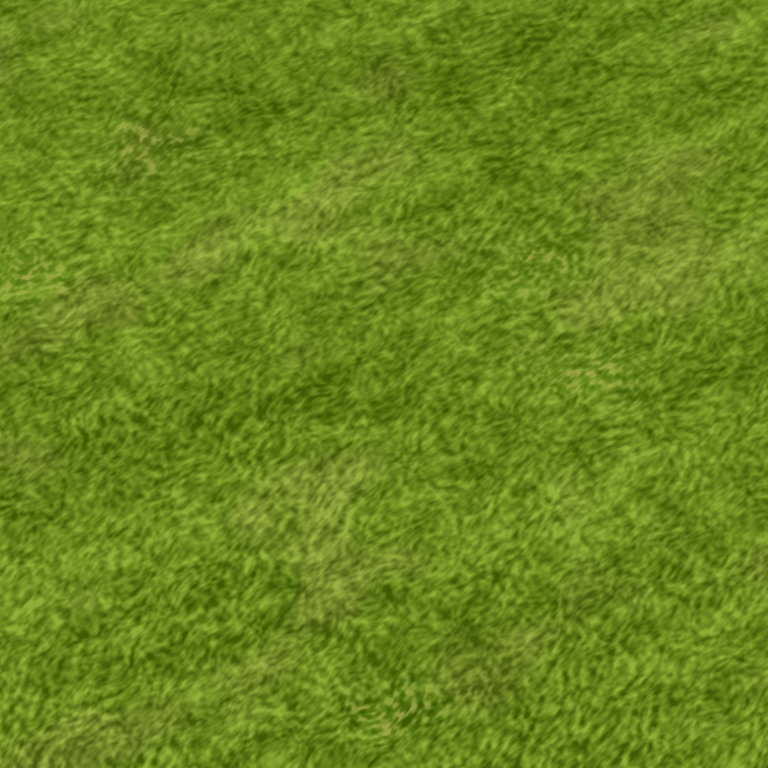
This texture is drawn by a WebGL 1 fragment shader. Its source:

```glsl
precision highp float;

uniform vec2 u_resolution;

float hash(vec2 p) {
  return fract(sin(dot(p, vec2(127.1, 311.7))) * 43758.5453);
}

vec2 direction(float angle) {
  return vec2(cos(angle), sin(angle));
}

float cornerSlope(vec2 cell, vec2 offset) {
  return dot(direction(6.2832 * hash(cell)), offset);
}

// Gradient noise, centred on zero
float noise(vec2 p) {
  vec2 i = floor(p), f = fract(p);
  vec2 u = f * f * f * (f * (f * 6.0 - 15.0) + 10.0);
  vec2 e = vec2(1.0, 0.0);
  float low = mix(cornerSlope(i, f), cornerSlope(i + e, f - e), u.x);
  float high = mix(cornerSlope(i + e.yx, f - e.yx), cornerSlope(i + 1.0, f - 1.0), u.x);
  return mix(low, high, u.y);
}

// Noise stretched along an angle; frequency is (along, across)
float strokes(vec2 p, float angle, vec2 frequency) {
  vec2 d = direction(angle);
  vec2 q = vec2(dot(p, d), dot(p, vec2(-d.y, d.x)));
  return noise(q * frequency + angle * 37.0);
}

void main() {
  vec2 uv = gl_FragCoord.xy / min(u_resolution.x, u_resolution.y);

  // Lawn receding towards the top, with slightly bent blades
  vec2 ground = vec2(uv.x, uv.y + 0.16 * uv.y * uv.y);
  vec2 bend = vec2(noise(ground * 19.0), noise(ground * 19.0 + 41.0));
  vec2 p = ground + 0.009 * bend;

  // Blades lie flatter far away and stand steeper nearby
  float steepness = smoothstep(-0.3, 0.3, noise(ground * 7.0 + 9.0) + 0.35 * (0.55 - uv.y));
  float flatBlades = strokes(p, 0.42, vec2(52.0, 108.0));
  float steepBlades = strokes(p, 1.05, vec2(56.0, 112.0));
  float crossBlades = strokes(p, 2.2, vec2(64.0, 100.0));
  float fineBlades = strokes(p, 0.75, vec2(110.0, 190.0));
  float blades = 3.2 * mix(flatBlades, steepBlades, steepness)
               + 1.3 * crossBlades + 1.7 * fineBlades;
  blades *= mix(1.1, 0.75, uv.y);

  // Tufts and long slanting bands
  float tufts = strokes(p, 0.5, vec2(16.0, 29.0));
  float bands = strokes(ground, 0.35, vec2(2.6, 7.0));
  float tone = blades + 1.6 * tufts + 1.3 * bands;
  tone = clamp(tone, -2.3, 2.2);

  vec3 color = vec3(0.402, 0.528, 0.112) + tone * vec3(0.070, 0.074, 0.046);

  // Faded olive patches
  float patchNoise = strokes(ground, 0.45, vec2(3.2, 6.5) * 1.1)
                   + 0.45 * noise(ground * 13.0 + 5.0);
  float faded = smoothstep(0.05, 0.5, patchNoise);
  color += faded * vec3(0.055, 0.005, 0.050);

  // A few small clumps of dry straw
  float straw = 0.0;
  for (int i = 0; i < 5; i++) {
    float n = float(i);
    vec2 center = vec2(hash(vec2(n, 3.0)), hash(vec2(n, 8.0)));
    vec2 offset = (uv - center + 0.03 * bend) / vec2(0.065, 0.035);
    straw = max(straw, exp(-dot(offset, offset)));
  }
  straw *= smoothstep(-0.1, 1.3, blades);
  color = mix(color, vec3(0.66, 0.64, 0.33), 0.7 * straw);

  gl_FragColor = vec4(clamp(color, 0.0, 1.0), 1.0);
}
```
